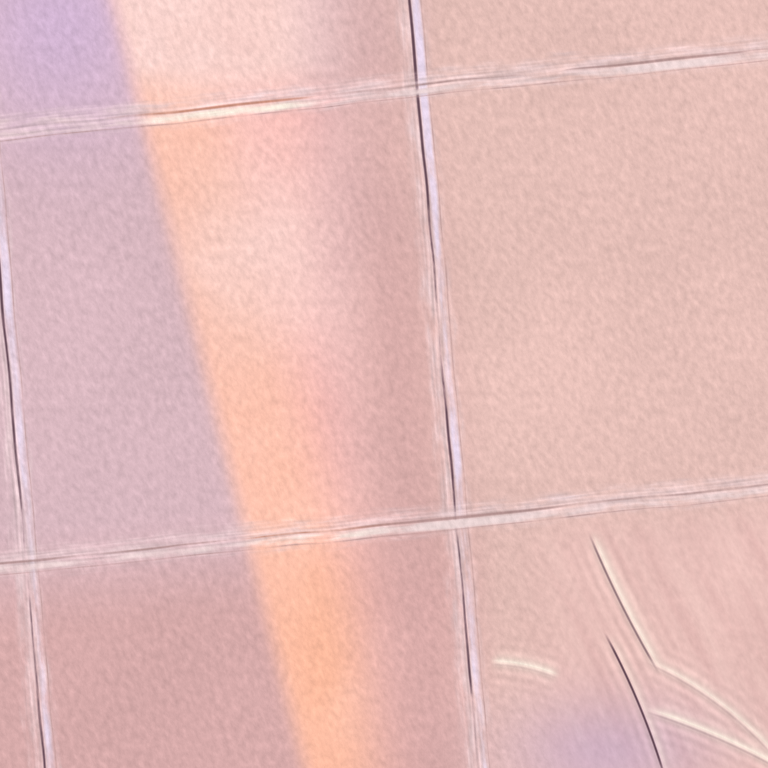
Reproduce this texture procedurally as a WebGL 2 fragment shader.

```glsl
#version 300 es
precision highp float;
// Sunlit pink wall tiles on a slightly skewed square grid with worn pale joints.
// A slanted peach light beam crosses the left column, and shiny creases bend
// the lower right tile. Gradient noise supplies grain, blotches and wear.
uniform vec2 u_resolution;
out vec4 outColor;

const vec3 ROSE = vec3(0.90, 0.75, 0.72);
const vec3 DUSTY = vec3(0.84, 0.66, 0.65);
const vec3 MAUVE = vec3(0.85, 0.72, 0.75);
const vec3 LILAC = vec3(0.82, 0.71, 0.84);
const vec3 PEACH = vec3(1.00, 0.76, 0.67);
const vec3 BLUSH = vec3(0.99, 0.84, 0.81);
const vec3 GROUT = vec3(0.92, 0.82, 0.83);
const vec3 CREAM = vec3(1.00, 0.95, 0.89);
const vec3 CRACK = vec3(0.34, 0.24, 0.29);

vec2 hashGradient(vec2 cell) {
  vec3 q = fract(cell.xyx * vec3(0.1031, 0.1030, 0.0973));
  q += dot(q, q.yzx + 33.33);
  return fract((q.xx + q.yz) * q.zy) * 2.0 - 1.0;
}

float gradientNoise(vec2 p) {
  vec2 i = floor(p), f = fract(p);
  vec2 w = f * f * f * (f * (f * 6.0 - 15.0) + 10.0);
  vec2 e = vec2(1.0, 0.0);
  float low = mix(dot(hashGradient(i), f), dot(hashGradient(i + e), f - e), w.x);
  float high = mix(dot(hashGradient(i + e.yx), f - e.yx),
                   dot(hashGradient(i + 1.0), f - 1.0), w.x);
  return mix(low, high, w.y);
}

float fbm(vec2 p) {
  float sum = 0.0, gain = 0.6;
  for (int i = 0; i < 4; i++) {
    sum += gain * gradientNoise(p);
    p = mat2(1.6, 1.2, -1.2, 1.6) * p + 7.3;
    gain *= 0.55;
  }
  return sum;
}

float band(float d, float halfWidth, float soft) {
  return 1.0 - smoothstep(halfWidth - soft, halfWidth + soft, abs(d));
}

float spot(vec2 p, vec2 center, vec2 radius) {
  vec2 q = (p - center) / radius;
  return exp(-dot(q, q));
}

// Signed distance to the nearest line of a repeating set.
float nearestLine(float x, float spacing) {
  return x - spacing * round(x / spacing);
}

// Worn joint: streaked grout, patchy ridge and an uneven thin crack.
vec3 joint(vec3 color, float d, float along, float seed, vec3 ridge, vec3 crack, float crackAmount) {
  float wear = gradientNoise(vec2(along * 6.0, seed));
  d += 0.003 * gradientNoise(vec2(along * 11.0, seed + 4.0));
  float ragged = fbm(vec2(along * 20.0, d * 90.0 + seed));
  float streak = gradientNoise(vec2(along * 13.0, d * 260.0 + seed));
  float body = band(d, 0.014 + 0.014 * ragged, 0.011);
  color = mix(color, GROUT, body * (0.5 + 0.8 * ragged));
  color *= 1.0 + 0.20 * streak * body;
  color = mix(color, ridge, band(d - 0.008, 0.004 + 0.003 * wear, 0.003) * clamp(0.55 + 1.3 * wear + ragged, 0.0, 1.0));
  color = mix(color, DUSTY * 0.8, band(d - 0.015, 0.0006, 0.0016) * (0.4 + ragged));
  float strength = smoothstep(-0.5, 0.2, wear + 0.7 * ragged);
  return mix(color, crack, band(d, 0.0013 + 0.001 * wear, 0.0015) * strength * crackAmount);
}

// Bowed, tapered stroke: a dark groove, a glossy edge and fading ripples.
vec3 crease(vec3 color, vec2 p, vec2 a, vec2 b, float bow, float dark, float gloss) {
  vec2 axis = b - a;
  float t = dot(p - a, axis) / dot(axis, axis);
  float arch = max(4.0 * t * (1.0 - t), 0.0);
  float d = dot(p - a, vec2(-axis.y, axis.x)) / length(axis) - bow * arch;
  float taper = smoothstep(0.0, 0.6, arch);
  color *= 1.0 + 0.07 * sin(d * 480.0) * exp(-abs(d) * 55.0) * taper;
  color = mix(color, CREAM, exp(-abs(d - 0.005) * 190.0) * taper * gloss);
  return mix(color, CRACK, band(d, 0.0013, 0.0014) * taper * dark);
}

void main() {
  vec2 p = gl_FragCoord.xy / u_resolution;
  float blotch = fbm(p * 5.0 + 2.0);

  // Tile base, dustier below and beside the middle joint.
  vec3 color = mix(MAUVE, ROSE, smoothstep(0.35, 0.58, p.x + 0.08 * blotch));
  float lowLeft = smoothstep(0.32, 0.16, p.y - 0.1 * p.x) * smoothstep(0.66, 0.55, p.x);
  color = mix(color, DUSTY, 0.85 * lowLeft);
  color = mix(color, DUSTY, 0.8 * spot(p, vec2(0.52 - 0.08 * (p.y - 0.5), 0.45), vec2(0.07, 0.6)));
  color = mix(color, LILAC, 0.85 * spot(p, vec2(0.08, 0.98), vec2(0.15, 0.16)));

  // Light beam: crisp left border, peach turning pink, slow fade on the right.
  float leftEdge = p.x - (0.397 - 0.25 * p.y);
  float rightEdge = p.x - (0.50 - 0.09 * p.y);
  float beam = smoothstep(-0.016, 0.018, leftEdge) * smoothstep(0.07, -0.07, rightEdge);
  float pale = 0.9 * spot(p, vec2(0.34, 0.67), vec2(0.16, 0.14)) + smoothstep(0.84, 0.93, p.y);
  vec3 warm = mix(PEACH, vec3(0.98, 0.74, 0.71), smoothstep(0.06, 0.16, leftEdge));
  warm = mix(warm, vec3(1.0, 0.73, 0.60), 0.7 * spot(p, vec2(0.42, 0.13), vec2(0.07, 0.17)));
  color = mix(color, mix(warm, BLUSH, clamp(pale + 0.5 * blotch, 0.0, 1.0)), beam * 0.95);
  color = mix(color, PEACH, 0.3 * band(leftEdge, 0.004, 0.024));

  // Glossy disturbed patch with slanted smears.
  float gloss = smoothstep(0.64, 0.78, p.x) * smoothstep(0.33, 0.26, p.y - 0.1 * (p.x - 0.6));
  float smear = fbm(vec2(p.x * 34.0 + p.y * 17.0, p.y * 4.0));
  color = mix(color, mix(DUSTY, BLUSH, 0.5 + smear), gloss * 0.6);
  color = mix(color, LILAC * 0.93, 0.6 * spot(p, vec2(0.79, 0.02), vec2(0.13, 0.07)));

  // Skewed grid: near-upright joints, then near-level joints.
  float across = p.x - 0.058 + 0.09 * p.y;
  float upward = p.y - 0.265 - 0.104 * p.x;
  color = joint(color, nearestLine(across, 0.565), p.y, 3.7 + round(across / 0.565),
                vec3(0.92, 0.85, 0.93), CRACK, 0.9);
  color = joint(color, -nearestLine(upward, 0.567), p.x, 9.4 + round(upward / 0.567),
                mix(GROUT, CREAM, 0.2 + 0.8 * beam), mix(DUSTY * 0.75, vec3(0.72, 0.46, 0.36), beam), 0.7);

  // Creases in the lower right tile.
  color = crease(color, p, vec2(0.765, 0.31), vec2(0.860, 0.12), -0.004, 0.6, 0.8);
  color = crease(color, p, vec2(0.785, 0.18), vec2(0.868, -0.02), 0.006, 0.95, 0.4);
  color = crease(color, p, vec2(0.835, 0.14), vec2(1.02, 0.0), 0.014, 0.15, 0.7);
  color = crease(color, p, vec2(0.835, 0.075), vec2(1.03, -0.01), 0.006, 0.2, 0.9);
  color = crease(color, p, vec2(0.635, 0.135), vec2(0.730, 0.115), 0.005, 0.1, 0.9);

  // Fine brushed grain and broad mottling.
  float grain = fbm(vec2(p.x * 120.0 + p.y * 35.0, p.y * 85.0));
  color *= 1.0 + 0.14 * grain * (1.0 - 0.4 * gloss) + 0.06 * blotch;
  outColor = vec4(clamp(color, 0.0, 1.0), 1.0);
}
```
